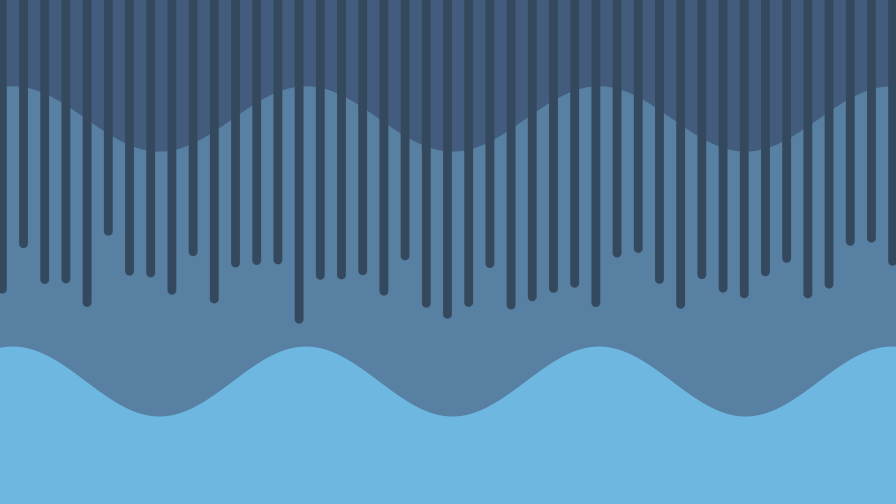
This background is drawn by a WebGL 1 fragment shader. Its source:

```glsl
precision highp float;
// Flat layered waves: a dark band above, a mid-blue field and a light swell below.
// Round-tipped bars hang from the top edge; their lengths are a sum of cosines
// of the bar index. All lengths are in units of the canvas height.

uniform vec2 u_resolution;

const float PI = 3.14159265;

const vec3 BAND_COLOR  = vec3(0.263, 0.362, 0.490);
const vec3 FIELD_COLOR = vec3(0.345, 0.502, 0.640);
const vec3 SWELL_COLOR = vec3(0.427, 0.718, 0.882);
const vec3 BAR_COLOR   = vec3(0.204, 0.288, 0.365);

const float WAVE_PERIOD  = 0.5815;
const float WAVE_CREST   = 0.0255;  // x of the first crest
const float BAND_HEIGHT  = 0.764;
const float BAND_SWING   = 0.0648;
const float SWELL_HEIGHT = 0.243;
const float SWELL_SWING  = 0.0694;

const float BAR_SPACING = 0.04206;
const float BAR_START   = 0.0046;   // x of the first bar
const float BAR_RADIUS  = 0.0088;
const float BAR_TIP     = 0.4375;   // mean height of the tips
const float TIP_RANGE   = 0.095;    // largest departure from the mean
const float LAST_BAR    = 42.0;

// Coverage of a shape from its signed distance (negative inside).
float coverage(float dist) {
  return clamp(0.5 - dist * u_resolution.y, 0.0, 1.0);
}

// Approximate signed distance to a cosine wave, negative below it.
float waveDistance(vec2 p, float height, float swing) {
  float k = 2.0 * PI / WAVE_PERIOD;
  float phase = k * (p.x - WAVE_CREST);
  float slope = swing * k * sin(phase);
  return (p.y - height - swing * cos(phase)) / sqrt(1.0 + slope * slope);
}

// Height of a bar's tip: slow swells plus quick alternation that fades rightward.
float tipHeight(float i) {
  float fade = max(1.0 - i / LAST_BAR, 0.0);
  float drop = 0.037 * cos(2.0 * PI * i / 3.5)
             + 0.035 * fade * cos(PI * i)
             + 0.032 * cos(0.495 * (i - 22.0))
             + 0.042 * fade * cos(0.532 * (i - 3.5))
             + 0.025 * cos(PI * i / 3.0 - 2.76)
             + 0.021 * cos(PI * (i - 23.0) / 18.0);
  return BAR_TIP - clamp(drop, -TIP_RANGE, TIP_RANGE);
}

// Signed distance to the nearest hanging bar.
float barDistance(vec2 p) {
  float i = floor((p.x - BAR_START) / BAR_SPACING + 0.5);
  float dx = p.x - BAR_START - i * BAR_SPACING;
  float dy = min(p.y - tipHeight(i) - BAR_RADIUS, 0.0);
  return length(vec2(dx, dy)) - BAR_RADIUS;
}

void main() {
  vec2 p = gl_FragCoord.xy / u_resolution.y;

  // Layers from back to front.
  vec3 color = mix(BAND_COLOR, FIELD_COLOR,
                   coverage(waveDistance(p, BAND_HEIGHT, BAND_SWING)));
  color = mix(color, BAR_COLOR, coverage(barDistance(p)));
  color = mix(color, SWELL_COLOR,
              coverage(waveDistance(p, SWELL_HEIGHT, SWELL_SWING)));

  gl_FragColor = vec4(color, 1.0);
}
```
